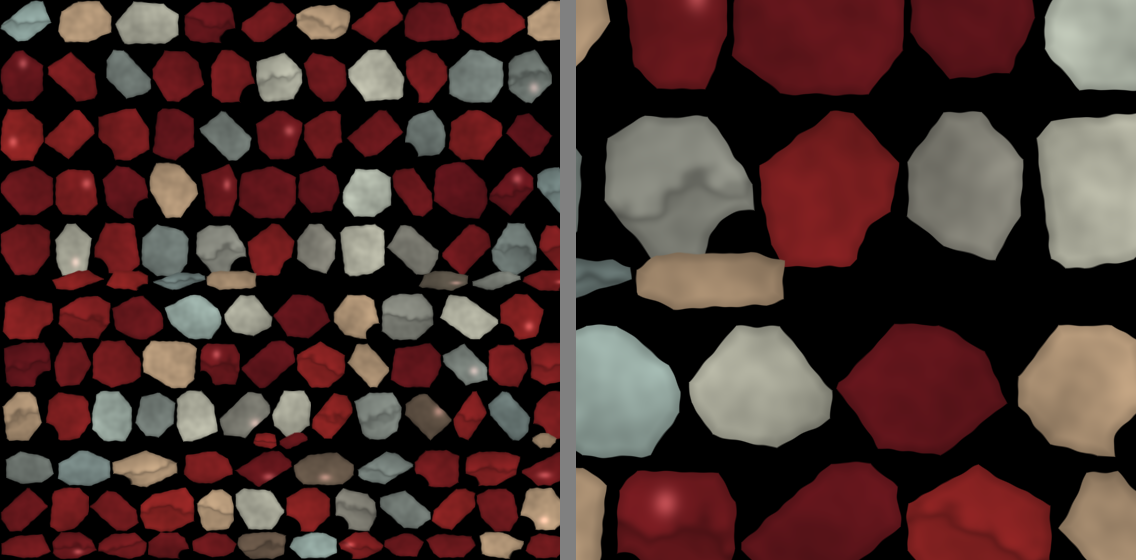
Left, the full canvas; right, a detail of the centre.
Write a WebGL 2 fragment shader that draws this pattern.

```glsl
#version 300 es
precision highp float;
// Rows of irregular stone chips, mostly red with grey, tan and pale ones, on black.
// Each row is split at jittered boundaries; every chip is an intersection of
// randomly turned half planes, sometimes slanted or notched, with mottled shading.

uniform vec2 u_resolution;
out vec4 fragColor;

const float TAU = 6.28319;
const int ROW_COUNT = 13;
const int SIDES = 8;

// Per row: centre measured from the top, half height, chips across
const vec3 ROWS[ROW_COUNT] = vec3[](
  vec3(0.040, 0.039, 9.6), vec3(0.136, 0.048, 11.1), vec3(0.241, 0.047, 11.2),
  vec3(0.340, 0.050, 11.5), vec3(0.446, 0.048, 11.5), vec3(0.566, 0.041, 10.2),
  vec3(0.651, 0.043, 11.5), vec3(0.743, 0.046, 12.5), vec3(0.837, 0.033, 9.6),
  vec3(0.910, 0.041, 11.8), vec3(0.974, 0.024, 11.8),
  vec3(0.501, 0.018, 10.7), vec3(0.787, 0.015, 20.0));

// The last two rows are broken strips: shift, period and run of the chips kept
const int FIRST_STRIP = 11;
const vec3 STRIP_LONG = vec3(-1.0, 7.0, 4.0);
const vec3 STRIP_SHORT = vec3(1.0, 10.0, 2.0);

const float RED_SHARE = 0.56;
const float WIDTH_JITTER = 0.24;
const float FILL_X = 0.96;
const float SLANT_SHARE = 0.24;
const float NOTCH_SHARE = 0.2;
const float EDGE_WOBBLE = 0.002;
const float CREASE_SHARE = 0.2;
const float GLINT_SHARE = 0.18;

const vec3 MAROON = vec3(0.35, 0.075, 0.10);
const vec3 SCARLET = vec3(0.53, 0.135, 0.13);
const vec3 GREY = vec3(0.47, 0.46, 0.42);
const vec3 TAN = vec3(0.64, 0.54, 0.43);
const vec3 PALE = vec3(0.63, 0.63, 0.57);
const vec3 BROWN = vec3(0.39, 0.31, 0.25);
const vec3 COOL_TINT = vec3(0.88, 1.04, 1.12);
const vec3 GLINT = vec3(0.30, 0.20, 0.20);

float hash(vec2 p) {
  uvec2 q = uvec2(ivec2(p) + 4096);
  uint n = q.x * 1597334677u ^ q.y * 3812015801u;
  n = (n ^ (n >> 15)) * 2246822519u;
  n = (n ^ (n >> 13)) * 3266489917u;
  return float((n ^ (n >> 16)) >> 8) / 16777216.0;
}

// Independent random value k of one chip
float chipHash(vec2 id, int k) { return hash(id + float(k) * vec2(37.0, 101.0)); }

float cornerDot(vec2 cell, vec2 offset, vec2 f) {
  float a = TAU * hash(cell + offset);
  return dot(vec2(cos(a), sin(a)), f - offset);
}

float gradientNoise(vec2 p) {
  vec2 c = floor(p), f = p - c;
  vec2 u = f * f * f * (f * (f * 6.0 - 15.0) + 10.0);
  float low = mix(cornerDot(c, vec2(0, 0), f), cornerDot(c, vec2(1, 0), f), u.x);
  float high = mix(cornerDot(c, vec2(0, 1), f), cornerDot(c, vec2(1, 1), f), u.x);
  return mix(low, high, u.y);
}

// Left boundary of chip i, in chip widths
float boundary(float i, float row) {
  return i + step(0.5, i) * WIDTH_JITTER * (hash(vec2(i, row + 700.0)) - 0.5);
}

// Signed distance in canvas units; p spans -1..1 over the box of the chip
float chipDistance(vec2 p, vec2 halfSize, vec2 id) {
  vec2 box = (abs(p) - 1.0) * halfSize;
  float d = max(box.x, box.y);
  for (int k = 0; k < SIDES; k++) {
    float a = (float(k) + 0.8 * (chipHash(id, k) - 0.5)) * TAU / float(SIDES);
    vec2 dir = vec2(cos(a), sin(a));
    float reach = mix(0.80, 1.16, chipHash(id, k + 10));
    d = max(d, (dot(p, dir) - reach) / length(dir / halfSize));
  }
  float side = chipHash(id, 20) < 0.5 ? -1.0 : 1.0;
  vec2 diagonal = vec2(side, 1.0) * 0.707;
  if (chipHash(id, 21) < SLANT_SHARE)
    d = max(d, (abs(dot(p, diagonal)) - 0.62) / length(diagonal / halfSize));
  else if (chipHash(id, 22) < NOTCH_SHARE)
    d = max(d, (0.62 - length(p - vec2(side, -0.9))) * min(halfSize.x, halfSize.y));
  return d;
}

vec3 chipColour(vec2 p, vec2 uv, vec2 id, float d) {
  float pick = chipHash(id, 30), tone = chipHash(id, 31);
  vec3 stone = pick < 0.41 ? GREY : pick < 0.69 ? TAN : pick < 0.93 ? PALE : BROWN;
  if (pick < 0.41 || pick > 0.85) stone *= mix(vec3(1.0), COOL_TINT, tone);
  bool isRed = chipHash(id, 32) < RED_SHARE;
  vec3 colour = isRed ? mix(MAROON, SCARLET, tone) : stone * mix(0.92, 1.1, chipHash(id, 33));
  // Soft light, mottling and a darker rim
  float a = TAU * chipHash(id, 34);
  vec2 dir = vec2(cos(a), sin(a));
  float mottle = gradientNoise(uv * 28.0) + 0.5 * gradientNoise(uv * 75.0);
  colour *= 1.0 + 0.09 * dot(p, dir) + 0.16 * mottle;
  colour *= mix(0.86, 1.0, smoothstep(0.0, 0.007, -d));
  // Occasional crease and glint
  float fold = p.y - 0.35 * dir.x * p.x + 0.5 * mottle;
  if (chipHash(id, 35) < CREASE_SHARE)
    colour *= 1.0 + 0.25 * smoothstep(-0.1, 0.15, fold) * exp(-3.0 * max(fold, 0.0))
                  - 0.22 * exp(-30.0 * fold * fold);
  if (chipHash(id, 36) < GLINT_SHARE)
    colour += GLINT * exp(-24.0 * dot(p - 0.5 * dir, p - 0.5 * dir));
  return colour;
}

void main() {
  vec2 uv = gl_FragCoord.xy / u_resolution;
  float pixel = 1.0 / min(u_resolution.x, u_resolution.y);
  float wobble = EDGE_WOBBLE * gradientNoise(uv * 85.0);
  vec3 colour = vec3(0.0);
  for (int r = 0; r < ROW_COUNT; r++) {
    vec3 row = ROWS[r];
    float y = uv.y - (1.0 - row.x), x = uv.x * row.z, rowId = float(r);
    if (abs(y) > row.y + pixel) continue;
    // Find the chip between its jittered boundaries
    float i = floor(x);
    if (x < boundary(i, rowId)) i -= 1.0;
    else if (x >= boundary(i + 1.0, rowId)) i += 1.0;
    if (i > row.z - 0.4) continue;
    if (r >= FIRST_STRIP) {
      vec3 strip = r == FIRST_STRIP ? STRIP_LONG : STRIP_SHORT;
      if (i < 0.5 || mod(i + strip.x, strip.y) > strip.z - 0.5) continue;
    }
    float left = boundary(i, rowId), right = boundary(i + 1.0, rowId);
    vec2 id = vec2(i, rowId);
    vec2 halfSize = vec2(0.5 * FILL_X * (right - left) / row.z,
                         row.y * mix(0.9, 1.0, chipHash(id, 40)));
    vec2 p = vec2((x - 0.5 * (left + right)) / row.z, y) / halfSize;
    float d = chipDistance(p, halfSize, id) + wobble;
    float cover = 1.0 - smoothstep(-pixel, pixel, d);
    colour = mix(colour, chipColour(p, uv, id, d), cover);
  }
  fragColor = vec4(colour, 1.0);
}
```
